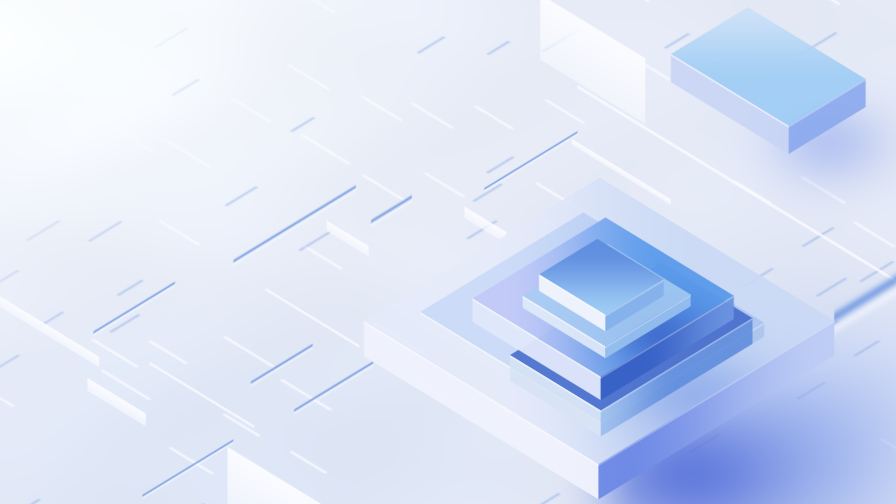
Give the GLSL for this background, as a WebGL 2 fragment shader.

```glsl
#version 300 es
precision highp float;
// Stacked translucent isometric slabs on a pale panelled floor with blue glows.
uniform vec2 u_resolution;
out vec4 fragColor;

#define CANVAS_H 4.32      // canvas height in scene units
#define SLOPE 0.61         // rise of the isometric axes
#define SEAM_SCALE 1.5     // scattered seams per iso unit
#define SEAM_DENSITY 0.42
#define SEAM_STRENGTH 0.32
#define RIM_WIDTH 0.014
#define WHITE vec3(0.98, 0.985, 1.0)
#define FLOOR vec3(0.895, 0.915, 0.965)
#define GROOVE vec3(0.42, 0.58, 0.88)
#define DEEP vec3(0.22, 0.38, 0.78)
#define SKY vec3(0.62, 0.80, 0.96)
#define PX (CANVAS_H / u_resolution.y)

vec2 iso(vec2 p) { return vec2(p.x * SLOPE - p.y, p.x * SLOPE + p.y); }

float band(float x, float lo, float hi) {
  return smoothstep(-PX, PX, x - lo) * smoothstep(-PX, PX, hi - x);
}

float glow(vec2 p, vec2 center, vec2 radius) {
  vec2 d = (p - center) / radius;
  return exp(-dot(d, d));
}

vec2 hash2(vec2 c) {
  return fract(sin(vec2(dot(c, vec2(127.1, 311.7)), dot(c, vec2(269.5, 183.3)))) * 4375.85);
}

// White step running right and down, w tall
vec3 ridge(vec3 col, vec2 d, float len, float w) {
  float t = -d.y - SLOPE * d.x;
  float fade = mix(1.0, 0.55, clamp(t / w, 0.0, 1.0));
  return mix(col, WHITE, band(d.x, 0.0, len) * band(t, 0.0, w) * fade);
}

// Blue groove running right and up, with a lit lower lip
vec3 groove(vec3 col, vec2 d, float len, float w) {
  float t = d.y - SLOPE * d.x, along = band(d.x, 0.0, len);
  float lip = exp(-pow(t / w + 2.0, 2.0)), cut = exp(-t * t / (w * w));
  col = mix(col, WHITE, along * lip * 0.5);
  return mix(col, GROOVE, along * cut * 0.75);
}

// Slab: d is relative to the front top corner, span holds left and right extents
vec3 slab(vec3 col, vec2 d, vec2 span, float h, vec4 top, vec4 left, vec4 right) {
  vec2 q = iso(d), size = 2.0 * SLOPE * span;
  float onLeft = band(d.x, -span.x, 0.0), onRight = band(d.x, 0.0, span.y);
  col = mix(col, top.rgb, top.a * band(q.x, -size.x, 0.0) * band(q.y, 0.0, size.y));
  col = mix(col, left.rgb, left.a * onLeft * band(-q.y, 0.0, h));
  col = mix(col, right.rgb, right.a * onRight * band(q.x, 0.0, h));
  float rim = onLeft * band(-q.y, 0.0, RIM_WIDTH) + 0.5 * onRight * band(q.x, 0.0, RIM_WIDTH);
  return mix(col, WHITE, min(rim, 1.0) * 0.65);
}

// Floor tone, soft shadows and scattered seams
vec3 ground(vec2 p) {
  vec3 col = mix(FLOOR, vec3(0.985, 0.995, 1.0), glow(p, vec2(0.1, 4.2), vec2(3.2, 2.0)));
  col = mix(col, vec3(0.84, 0.885, 0.965), 0.5 * glow(p, vec2(2.2, 0.3), vec2(2.4, 1.2)));
  col += 0.008 * sin(p.x * 2.1 + sin(p.y * 3.0)) * sin(p.y * 2.7 - p.x);
  for (int k = 0; k < 2; k++) {
    vec2 g = iso(p) * SEAM_SCALE + float(k) * 0.47;
    vec2 h = hash2(floor(g) + float(k) * 17.0), f = fract(g);
    bool rising = h.x < 0.5;
    f = rising ? f : f.yx;
    float across = (f.x - 0.25 - 0.5 * h.y) / SEAM_SCALE;
    float along = smoothstep(0.05, 0.1, f.y) * smoothstep(0.0, 0.05, 0.4 + 0.5 * h.x - f.y);
    float seam = exp(-pow(across / 0.014, 2.0)) * along * step(fract(h.x * 7.3 + h.y), SEAM_DENSITY);
    float visible = smoothstep(0.8, 4.0, p.x + 4.3 - p.y);
    col = mix(col, rising ? GROOVE : WHITE, seam * visible * (rising ? SEAM_STRENGTH : 0.8));
  }
  float lee = smoothstep(4.7, 5.5, p.x);
  col = mix(col, vec3(0.60, 0.70, 0.94), 0.75 * lee * glow(p, vec2(6.9, 0.5), vec2(1.2, 0.95)));
  col = mix(col, vec3(0.32, 0.43, 0.85), 0.85 * lee * glow(p, vec2(5.9, 0.25), vec2(0.95, 0.6)));
  return mix(col, vec3(0.66, 0.73, 0.94), 0.75 * glow(p, vec2(7.1, 3.1), vec2(0.5, 0.35)));
}

// Main relief of the floor
vec3 relief(vec3 col, vec2 p) {
  col = ridge(col, p - vec2(0.0, 1.78), 0.85, 0.09);
  col = ridge(col, p - vec2(0.75, 1.08), 0.5, 0.11);
  col = ridge(col, p - vec2(1.28, 1.22), 0.9, 0.025);
  col = ridge(col, p - vec2(2.28, 1.85), 0.8, 0.025);
  col = ridge(col, p - vec2(2.8, 2.43), 0.36, 0.09);
  col = ridge(col, p - vec2(3.98, 2.55), 0.36, 0.1);
  col = ridge(col, p - vec2(4.9, 3.13), 0.85, 0.05);
  col = ridge(col, p - vec2(4.95, 3.59), 2.75, 0.03);
  col = ridge(col, p - vec2(1.95, 0.49), 1.0, 0.55);
  col = groove(col, p - vec2(2.0, 2.08), 1.05, 0.014);
  col = groove(col, p - vec2(3.18, 2.42), 0.35, 0.016);
  col = groove(col, p - vec2(4.15, 2.7), 0.8, 0.01);
  col = groove(col, p - vec2(2.15, 1.04), 0.53, 0.012);
  col = groove(col, p - vec2(2.52, 0.8), 0.68, 0.012);
  col = groove(col, p - vec2(0.8, 1.47), 0.7, 0.011);
  col = groove(col, p - vec2(1.22, 0.07), 0.78, 0.01);
  col = groove(col, p - vec2(7.15, 1.6), 0.6, 0.05);
  return ridge(col, p - vec2(4.63, 4.37), 0.9, 0.56);
}

void main() {
  vec2 p = gl_FragCoord.xy * PX;
  vec3 col = relief(ground(p), p);
  float across = smoothstep(4.2, 6.0, p.x);

  // Distant block
  vec3 farTop = mix(SKY, vec3(0.80, 0.88, 0.97), smoothstep(3.6, 4.3, p.y));
  col = slab(col, p - vec2(6.76, 3.24), vec2(1.01, 0.66), 0.24, vec4(farTop, 0.92),
    vec4(0.78, 0.83, 0.96, 0.85), vec4(0.54, 0.66, 0.93, 0.9));

  // Wide base
  vec3 baseTop = mix(vec3(0.90, 0.92, 0.98), vec3(0.79, 0.85, 0.96), across);
  baseTop = mix(baseTop, vec3(0.55, 0.67, 0.92), 0.85 * glow(p, vec2(5.95, 0.95), vec2(0.65, 0.38)));
  vec3 baseSide = mix(vec3(0.43, 0.54, 0.90), vec3(0.74, 0.80, 0.96), smoothstep(5.3, 7.1, p.x));
  col = slab(col, p - vec2(5.13, 0.34), vec2(2.01, 2.02), 0.30, vec4(baseTop, 0.9),
    vec4(0.94, 0.95, 0.99, 0.95), vec4(baseSide, 0.95));

  // Clear plates under the blue slab
  vec3 plateTop = mix(vec3(0.78, 0.85, 0.97), vec3(0.66, 0.76, 0.94), across);
  col = slab(col, p - vec2(5.15, 0.70), vec2(1.55, 1.40), 0.12, vec4(plateTop, 0.85),
    vec4(0.90, 0.92, 0.97, 0.8), vec4(0.64, 0.75, 0.92, 0.7));
  vec3 glassSide = mix(vec3(0.62, 0.75, 0.93), vec3(0.36, 0.54, 0.86), smoothstep(5.1, 5.8, p.x));
  col = slab(col, p - vec2(5.15, 0.80), vec2(0.78, 1.30), 0.22, vec4(DEEP, 0.8),
    vec4(0.84, 0.89, 0.96, 0.85), vec4(glassSide, 0.85));

  // Blue slab
  vec3 blueTop = mix(vec3(0.76, 0.79, 0.97), vec3(0.36, 0.61, 0.92), smoothstep(4.3, 5.7, p.x));
  blueTop = mix(blueTop, DEEP, 0.75 * glow(p, vec2(5.65, 1.45), vec2(0.42, 0.28)));
  col = slab(col, p - vec2(5.15, 1.09), vec2(1.10, 1.14), 0.20, vec4(blueTop, 0.96),
    vec4(0.88, 0.91, 0.98, 0.95), vec4(mix(DEEP, GROOVE, smoothstep(5.5, 6.3, p.x)), 0.95));

  // Crown: clear plate and cube
  col = slab(col, p - vec2(5.19, 1.35), vec2(0.71, 0.73), 0.10, vec4(0.66, 0.80, 0.95, 0.85),
    vec4(0.88, 0.92, 0.98, 0.9), vec4(0.60, 0.76, 0.94, 0.9));
  vec3 cubeTop = mix(vec3(0.38, 0.56, 0.88), SKY, smoothstep(2.2, 1.6, p.y));
  col = slab(col, p - vec2(5.19, 1.62), vec2(0.57, 0.50), 0.14, vec4(cubeTop, 1.0),
    vec4(0.93, 0.95, 0.99, 1.0), vec4(0.52, 0.70, 0.92, 1.0));
  fragColor = vec4(col, 1.0);
}
```
